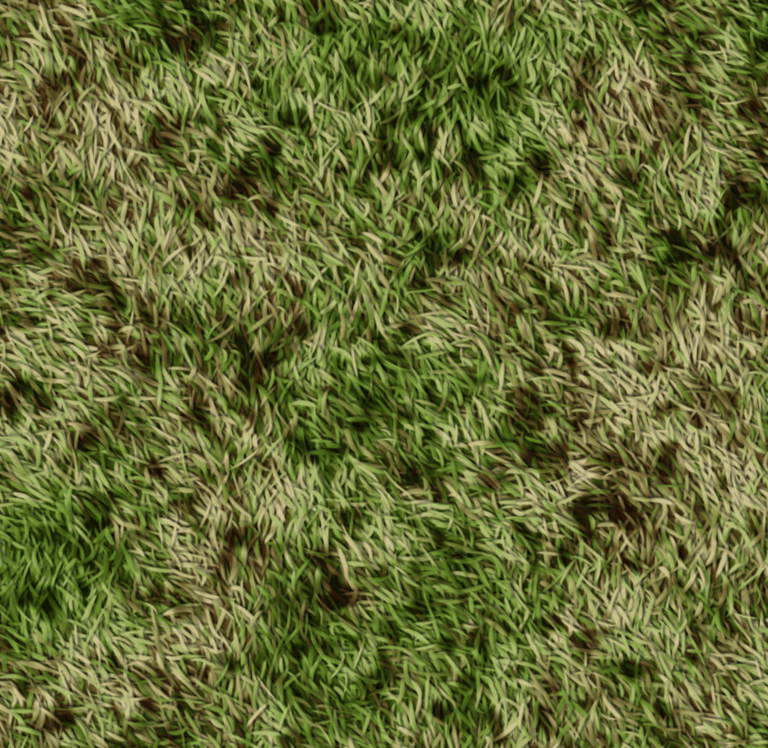
Reproduce this texture procedurally as a Shadertoy shader.

```glsl
#define LAYERS 16
#define CELL 0.032
#define BLADE_WIDTH 0.0025
#define SOFTNESS 0.0019
#define LEAN 0.48
#define LEAN_DRIFT 1.5
#define LEAN_SPREAD 1.2
#define DRYNESS 0.42
#define TUFT_SHADE 1.1
#define POCKET_SHADE 0.46
#define SHADOW 0.27
#define EXPOSURE 0.10

// Sine-free hashes
float hash1(vec2 p) {
    vec3 q = fract(vec3(p.xyx) * 0.1031);
    q += dot(q, q.yzx + 33.33);
    return fract((q.x + q.y) * q.z);
}

vec3 hash3(vec2 p) {
    vec3 q = fract(vec3(p.xyx) * vec3(0.1031, 0.1030, 0.0973));
    q += dot(q, q.yxz + 33.33);
    return fract((q.xxy + q.yzz) * q.zyx);
}

float noise(vec2 p) {
    vec2 i = floor(p), f = fract(p);
    f = f * f * (3.0 - 2.0 * f);
    return mix(mix(hash1(i), hash1(i + vec2(1, 0)), f.x),
               mix(hash1(i + vec2(0, 1)), hash1(i + vec2(1, 1)), f.x), f.y);
}

float fbm(vec2 p) {
    return 0.5 * noise(p) + 0.3 * noise(p * 2.1 + 17.3) + 0.2 * noise(p * 4.3 + 41.7);
}

// Colour ramp through five evenly spaced tones
vec3 ramp(float v, vec3 a, vec3 b, vec3 c, vec3 d, vec3 e) {
    v = clamp(v, 0.0, 1.0) * 4.0;
    vec3 col = mix(a, b, min(v, 1.0));
    col = mix(col, c, clamp(v - 1.0, 0.0, 1.0));
    col = mix(col, d, clamp(v - 2.0, 0.0, 1.0));
    return mix(col, e, clamp(v - 3.0, 0.0, 1.0));
}

vec3 grassColor(float tone, float dry) {
    vec3 green = ramp(tone, vec3(0.09, 0.11, 0.02), vec3(0.21, 0.30, 0.04),
        vec3(0.35, 0.47, 0.12), vec3(0.51, 0.64, 0.25), vec3(0.69, 0.75, 0.44));
    vec3 straw = ramp(tone, vec3(0.17, 0.09, 0.03), vec3(0.33, 0.24, 0.10),
        vec3(0.50, 0.45, 0.24), vec3(0.67, 0.64, 0.40), vec3(0.83, 0.79, 0.58));
    return mix(green, straw, dry);
}

void mainImage(out vec4 fragColor, in vec2 fragCoord) {
    vec2 uv = fragCoord / iResolution.y;
    float soft = max(SOFTNESS, 0.7 / iResolution.y);

    // Regional dryness, tufts and dark pockets between them
    float patches = (fbm(uv * 5.0 + 3.7) - 0.5) * 1.9;
    float tuft = (fbm(uv * 19.0 + 9.1) - 0.5) * TUFT_SHADE;
    vec2 slanted = vec2(uv.x + 0.4 * uv.y, uv.y - 0.2 * uv.x);
    float pocket = smoothstep(0.55, 0.9, noise(slanted * vec2(44.0, 35.0) + 5.3));
    float light = tuft - POCKET_SHADE * pocket + 0.2 * patches + EXPOSURE;

    // Shaded soil
    float soil = smoothstep(0.3, 0.65, DRYNESS + patches * 0.6);
    vec3 col = grassColor(0.2 + 0.4 * light, soil);

    // Blades, painted from the ground up
    for (int k = 0; k < LAYERS; k++) {
        float depth = float(k) / float(LAYERS - 1);
        vec2 shift = vec2(0.37, 0.61) * float(k);
        vec2 home = floor(uv / CELL + shift);

        for (int j = -1; j <= 1; j++)
        for (int i = -1; i <= 1; i++) {
            vec2 id = home + vec2(i, j);
            vec2 seed = id + vec2(71.0, 113.0) * float(k + 1);
            vec3 r = hash3(seed);
            vec3 s = hash3(seed + 237.0);
            vec2 center = (id + r.xy - shift) * CELL;

            // Blade frame: y along the blade, x across it
            float angle = LEAN + (noise(center * 9.0 + 2.9) - 0.5) * LEAN_DRIFT
                        + (r.z + s.x - 1.0) * LEAN_SPREAD;
            vec2 along = vec2(-sin(angle), cos(angle));
            vec2 d = uv - center;
            float y = dot(d, along) / (CELL * mix(0.35, 0.95, s.y));
            if (abs(y) > 1.0) continue;
            float x = dot(d, vec2(along.y, -along.x)) + (r.x - 0.5) * 0.011 * y * y;

            float width = BLADE_WIDTH * mix(0.6, 1.4, r.y) * (1.0 - 0.75 * y * y);
            float ends = 1.0 - smoothstep(0.5, 1.0, abs(y));
            float body = ends * (1.0 - smoothstep(width - soft, width + soft, abs(x)));
            float shade = ends * (1.0 - smoothstep(width * 0.3, width + 0.0034, abs(x - 0.0024)));

            // Tone rises toward the tip and the lit edge
            float tone = 0.10 + 0.42 * depth + 0.46 * s.z + light
                       + 0.08 * y - 0.06 * clamp(x / BLADE_WIDTH, -1.0, 1.0);
            float dry = smoothstep(0.28, 0.72, DRYNESS + patches * 0.6
                      + (hash1(seed + 59.0) - 0.5) * 0.7);
            col *= 1.0 - SHADOW * shade;
            col = mix(col, grassColor(tone, dry), 0.92 * body);
        }
    }

    fragColor = vec4(col, 1.0);
}
```
